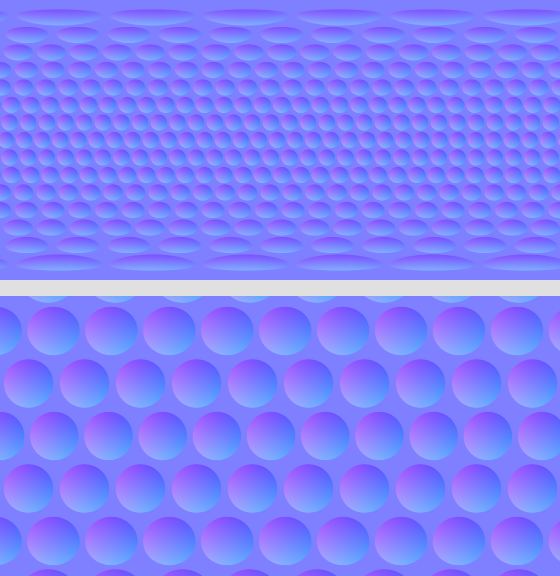
Top, the full canvas; bottom, a detail of the centre.
Give the GLSL for this texture map, as a Shadertoy shader.

```glsl
#define PI 3.14159265
#define BANDS 16.0          // latitude steps from pole to pole
#define DIMPLE_RADIUS 0.0905 // angular radius in radians
#define SLOPE 0.19          // normal tilt at the dimple rim
#define FLAT_NORMAL vec3(0.498, 0.5, 1.0)

// Dimples around each ring, from the pole to the equator
const float ringCount[8] = float[8](6.0, 11.0, 17.0, 21.0, 25.0, 29.0, 30.0, 31.0);
// Position of the first dimple in each ring, in fractions of its spacing
const float ringPhase[8] = float[8](0.633, 0.53, 0.553, 0.99, 0.05, 0.59, 0.51, 0.335);

// Longitude and latitude of the dimple centre nearest to uv
vec2 nearestDimple(vec2 uv) {
    float row = clamp(round(uv.y * BANDS), 1.0, BANDS - 1.0);
    int ring = int(BANDS * 0.5 - abs(row - BANDS * 0.5)) - 1;
    float column = round(uv.x * ringCount[ring] - ringPhase[ring]);
    float u = (column + ringPhase[ring]) / ringCount[ring];
    return vec2(2.0 * PI * u, PI * (row / BANDS - 0.5));
}

void mainImage(out vec4 fragColor, in vec2 fragCoord) {
    vec2 uv = fragCoord / iResolution.xy;
    vec2 lonLat = vec2(2.0 * PI * uv.x, PI * (uv.y - 0.5));
    vec2 centre = nearestDimple(uv);
    vec2 delta = lonLat - centre;

    // Great-circle distance by the haversine formula
    vec2 halfSin = sin(delta * 0.5);
    float cosines = cos(lonLat.y) * cos(centre.y);
    float haversine = halfSin.y * halfSin.y + cosines * halfSin.x * halfSin.x;
    float distance = 2.0 * asin(sqrt(clamp(haversine, 0.0, 1.0)));

    // Gradient of the bowl height along longitude and latitude
    vec2 gradient = vec2(
        cosines * sin(delta.x),
        sin(delta.y) - 2.0 * sin(lonLat.y) * cos(centre.y) * halfSin.x * halfSin.x);

    // Tilt the normal inside the dimple, with a one-pixel soft rim
    float pixel = PI / iResolution.y;
    float inside = 1.0 - smoothstep(-0.6 * pixel, 0.6 * pixel, distance - DIMPLE_RADIUS);
    vec3 normalColor = FLAT_NORMAL;
    normalColor.xy -= inside * SLOPE * gradient / DIMPLE_RADIUS;
    fragColor = vec4(normalColor, 1.0);
}
```
